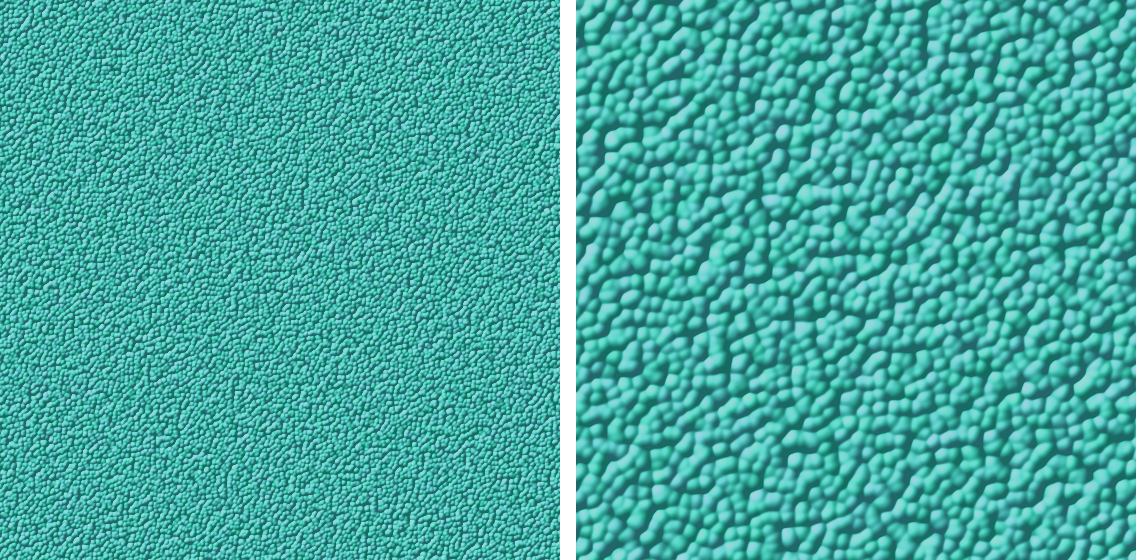
Left, the full canvas; right, a detail of the centre.
A three.js fragment shader for this texture:

```glsl
varying vec2 vUv;

vec3 hash32(vec2 p) {
  vec3 q = fract(p.xyx * vec3(0.1031, 0.1030, 0.0973));
  q += dot(q, q.yxz + 33.33);
  return fract((q.xxy + q.yzz) * q.zyx);
}

// Softly merged round grains: x = slope towards the light, y = height, z = tint
vec3 grains(vec2 p, vec2 light) {
  vec2 cell = floor(p);
  float total = 0.0;
  vec2 slopeAndTint = vec2(0.0);
  for (int y = -2; y <= 2; y++) {
    for (int x = -2; x <= 2; x++) {
      vec2 id = cell + vec2(float(x), float(y));
      vec3 rnd = hash32(id);
      vec2 offset = p - id - rnd.xy;
      float weight = (0.6 + 0.8 * rnd.z) * exp(-7.0 * dot(offset, offset));
      total += weight;
      slopeAndTint += weight * vec2(dot(offset, light), fract(rnd.z * 17.0) - 0.5);
    }
  }
  return vec3(slopeAndTint.x / total, log(total) / 7.0, slopeAndTint.y / total);
}

// Teal ramp from the shaded creases to the lit tops
vec3 tealRamp(float tone) {
  vec3 color = mix(vec3(0.11, 0.41, 0.40), vec3(0.22, 0.70, 0.645), clamp(tone * 2.0, 0.0, 1.0));
  color = mix(color, vec3(0.38, 0.84, 0.81), clamp(tone * 4.0 - 2.0, 0.0, 1.0));
  return mix(color, vec3(0.60, 0.85, 0.86), clamp(tone * 4.0 - 3.0, 0.0, 1.0));
}

void main() {
  vec2 light = normalize(vec2(-1.0, 1.0));

  // Squeeze across the creases so they run along the rising diagonal
  vec2 p = vUv + light * dot(vUv, light) * 0.08 + 2.0;

  vec3 fine = grains(p * 132.0, light);
  vec3 coarse = grains(p * 58.0 + 7.3, light);

  // Relief light: bright grain tops riding on faint wider folds
  float relief = fine.x + 0.25 * coarse.x + 0.8 * (fine.y + 0.1);
  float tone = smoothstep(-0.52, 0.52, relief);

  vec3 color = tealRamp(tone) + fine.z * vec3(0.07, -0.03, 0.05);
  gl_FragColor = vec4(color, 1.0);
}
```
